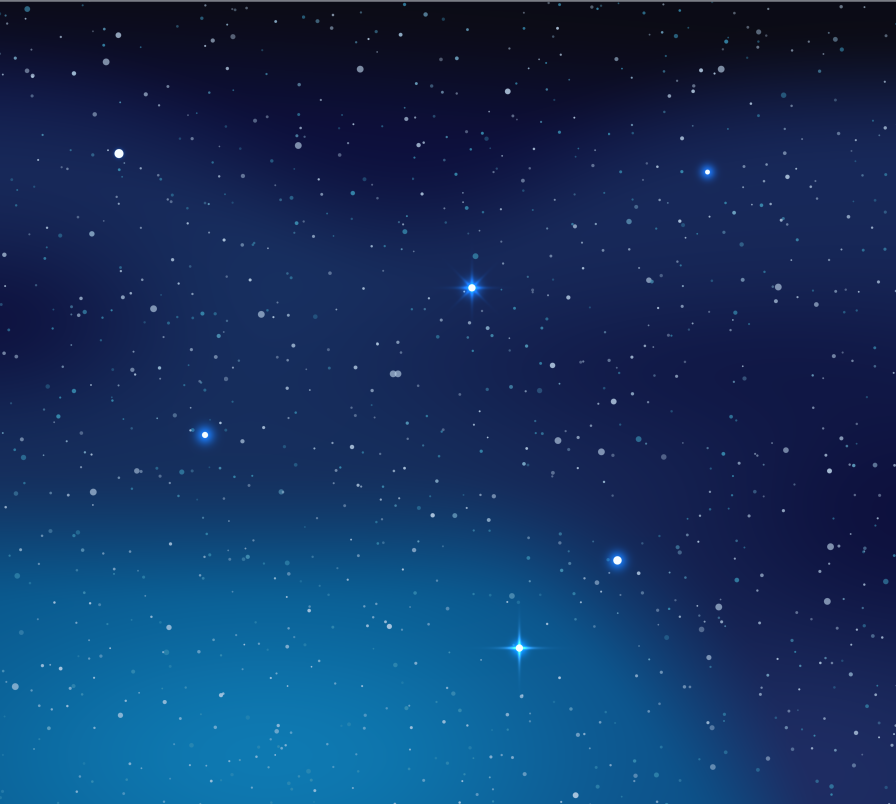
Reproduce this texture procedurally as a Shadertoy shader.

```glsl
// A clear night sky: an azure glow rising from below into navy and near black.
// Soft curved bands make the sky, hashed grids scatter clustered faint stars,
// and short loops add the pale discs and the bright stars with halos and rays.

const vec3 BLACK  = vec3(0.045, 0.045, 0.085);
const vec3 INDIGO = vec3(0.050, 0.060, 0.235);
const vec3 NAVY   = vec3(0.092, 0.160, 0.350);
const vec3 VIOLET = vec3(0.120, 0.175, 0.390);
const vec3 TEAL   = vec3(0.045, 0.290, 0.505);
const vec3 AZURE  = vec3(0.065, 0.445, 0.675);
const vec3 HALO   = vec3(0.030, 0.450, 0.900);
const vec3 PALE   = vec3(0.720, 0.810, 0.900);
const vec3 CYAN   = vec3(0.220, 0.560, 0.700);
const vec3 TOP_EDGE = vec3(0.480, 0.490, 0.520);
const float EDGE_WIDTH = 0.0022;   // thin light line along the top

const int   STAR_LAYERS = 4;
const float COARSE_CELLS = 15.0;   // cells per height in the first layer
const float CELL_GROWTH = 1.35;    // finer cells in each further layer
const float LARGE_RADIUS = 0.0036;
const float RADIUS_SHRINK = 0.76;
const float STAR_DENSITY = 0.34;

// Pale discs: position in heights
const int PALE_COUNT = 16;
const vec2 PALE_DISCS[PALE_COUNT] = vec2[](
    vec2(0.132, 0.923), vec2(0.448, 0.914), vec2(0.897, 0.914), vec2(0.371, 0.819),
    vec2(0.489, 0.535), vec2(0.495, 0.535), vec2(0.694, 0.452), vec2(0.748, 0.438),
    vec2(0.116, 0.388), vec2(0.191, 0.616), vec2(0.325, 0.609), vec2(0.968, 0.643),
    vec2(1.033, 0.320), vec2(1.029, 0.252), vec2(0.894, 0.245), vec2(0.019, 0.146));

// Bright stars: position in heights, core radius, halo radius
const int BRIGHT_COUNT = 6;
const vec4 BRIGHT[BRIGHT_COUNT] = vec4[](
    vec4(0.148, 0.809, 0.0056, 0.005), vec4(0.880, 0.786, 0.0030, 0.009),
    vec4(0.255, 0.459, 0.0038, 0.011), vec4(0.768, 0.303, 0.0052, 0.011),
    vec4(0.587, 0.642, 0.0045, 0.011), vec4(0.646, 0.194, 0.0045, 0.009));
const int EIGHT_RAYS = 4;
const int FOUR_RAYS = 5;

// Integer hash giving three values in 0..1
vec3 hash3(uvec3 v) {
    v = v * 1664525u + 1013904u;
    v.x += v.y * v.z; v.y += v.z * v.x; v.z += v.x * v.y;
    v ^= v >> 16u;
    v.x += v.y * v.z; v.y += v.z * v.x; v.z += v.x * v.y;
    return vec3(v >> 8u) / 16777216.0;
}
float blob(vec2 p, vec2 center, vec2 size) {
    vec2 q = (p - center) / size;
    return exp(-dot(q, q));
}
float disc(float d, float radius, float pixel) {
    return 1.0 - smoothstep(radius - 0.7 * pixel, radius + 0.7 * pixel, d);
}

vec3 sky(vec2 uv) {
    float depth = 1.0 - uv.y;
    // Dark upper sky, sagging near the middle
    float sag = (uv.x - 0.45) / 0.25;
    float darkEdge = 0.09 + 0.15 * exp(-sag * sag);
    vec3 upper = mix(BLACK, INDIGO, smoothstep(0.0, 0.20, depth + 0.08 * (0.5 - uv.x)));
    vec3 col = mix(upper, NAVY, smoothstep(darkEdge - 0.07, darkEdge + 0.13, depth));
    // Lighter haze and the indigo hollows at the sides
    col += vec3(0.0, 0.030, 0.030) * blob(uv, vec2(0.28, 0.62), vec2(0.22, 0.13));
    col = mix(col, INDIGO, 0.85 * blob(uv, vec2(-0.02, 0.60), vec2(0.18, 0.11)));
    col = mix(col, INDIGO, 0.55 * blob(uv, vec2(0.80, 0.54), vec2(0.32, 0.10)));
    col = mix(col, INDIGO, 0.95 * blob(uv, vec2(1.02, 0.36), vec2(0.25, 0.20)));
    col = mix(col, VIOLET, 0.90 * blob(uv, vec2(0.90, 0.04), vec2(0.20, 0.14)));
    // Lower glow, its rim falling away and softening to the right
    float rim = 0.67 + 4.3 * pow(max(uv.x - 0.47, 0.0), 2.6);
    float inside = depth - rim;
    float soft = 1.0 + 1.1 * smoothstep(0.55, 0.85, uv.x);
    vec3 glow = mix(TEAL, AZURE, blob(uv, vec2(0.30, 0.06), vec2(0.38, 0.20)));
    col = mix(col, glow, smoothstep(-0.10 * soft, 0.09 * soft, inside));
    float veil = smoothstep(-0.28, 0.0, inside) * (1.0 - smoothstep(0.4, 0.75, uv.x));
    return col + vec3(-0.01, 0.03, 0.02) * veil;
}

vec3 addFaintStars(vec3 col, vec2 p, float pixel) {
    float cells = COARSE_CELLS, radius = LARGE_RADIUS;
    for (int i = 0; i < STAR_LAYERS; i++) {
        vec2 g = p * cells + 0.37 * float(i);
        uvec3 id = uvec3(uvec2(floor(g)), uint(i + 7));
        vec3 place = hash3(id), look = hash3(id + uvec3(91u, 37u, 53u));
        float cluster = mix(0.3, 1.8, hash3(uvec3(id.xy / 3u, 5u)).x);
        float d = length(fract(g) - mix(vec2(0.06), vec2(0.94), place.xy)) / cells;
        float alpha = step(place.z, STAR_DENSITY * cluster) * mix(0.35, 0.9, look.y);
        vec3 tint = mix(CYAN, PALE, smoothstep(0.2, 0.6, look.z));
        col = mix(col, tint, alpha * disc(d, radius * mix(0.6, 1.0, look.x), pixel));
        cells *= CELL_GROWTH;
        radius *= RADIUS_SHRINK;
    }
    return col;
}

// Two crossed tapering rays
float cross4(vec2 q, float reach, float width) {
    vec2 a = abs(q), thin = exp(-a * a / (width * width)), fade = exp(-a / reach);
    return fade.x * thin.y + fade.y * thin.x;
}

void mainImage(out vec4 fragColor, in vec2 fragCoord) {
    vec2 p = fragCoord / iResolution.y;
    float pixel = 1.0 / iResolution.y;
    vec3 col = addFaintStars(sky(fragCoord / iResolution.xy), p, pixel);
    for (int i = 0; i < PALE_COUNT; i++)
        col = mix(col, PALE, 0.65 * disc(length(p - PALE_DISCS[i]), 0.0042, pixel));
    for (int i = 0; i < BRIGHT_COUNT; i++) {
        vec4 star = BRIGHT[i];
        vec2 q = p - star.xy, diagonal = vec2(q.x + q.y, q.x - q.y) * 0.7071;
        float d = length(q);
        col += HALO * 0.70 * exp(-d * d / (star.w * star.w));
        if (i >= EIGHT_RAYS) col += HALO * cross4(q, 0.010, 0.0020);
        if (i == EIGHT_RAYS) col += HALO * 0.7 * cross4(diagonal, 0.009, 0.0018);
        if (i == FOUR_RAYS) col += PALE * 0.6 * cross4(q, 0.011, 0.0015);
        col = mix(col, vec3(0.96, 0.99, 1.0), disc(d, star.z, pixel));
    }
    col = mix(col, TOP_EDGE, disc(1.0 - p.y, EDGE_WIDTH, pixel));
    fragColor = vec4(clamp(col, 0.0, 1.0), 1.0);
}
```
